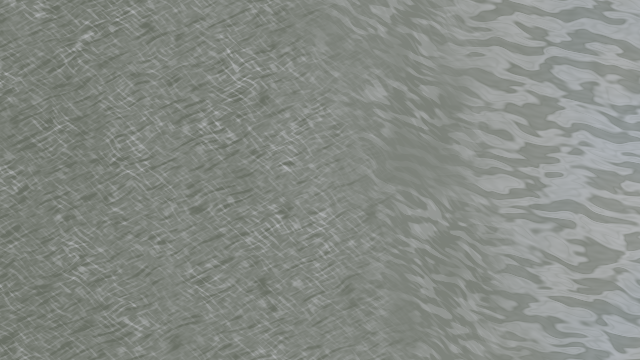
This texture is drawn by a Shadertoy shader. Its source:

```glsl
// Pale grey-green water seen from above: fine crosshatched ripples on the left
// widen through slanting streaks into broad, glossy wavelets on the right.
// Each ripple family is stretched, warped gradient noise blended across x.

const vec3 SHADOW_WATER = vec3(0.470, 0.490, 0.458);
const vec3 SKY_SHEEN    = vec3(0.660, 0.670, 0.670);
const vec3 COOL_TINT    = vec3(-0.012, 0.000, 0.016);

// Pseudo-random unit gradient for a lattice cell
vec2 cellGradient(vec2 cell) {
    vec3 h = fract(cell.xyx * vec3(0.1031, 0.1030, 0.0973));
    h += dot(h, h.yzx + 33.33);
    float angle = 6.28318 * fract((h.x + h.y) * h.z);
    return vec2(cos(angle), sin(angle));
}

// Gradient noise, roughly -1 to 1
float gradientNoise(vec2 p) {
    vec2 cell = floor(p);
    vec2 f = p - cell;
    vec2 u = f * f * f * (f * (f * 6.0 - 15.0) + 10.0);
    vec2 e = vec2(0.0, 1.0);
    float a = dot(cellGradient(cell), f);
    float b = dot(cellGradient(cell + e.yx), f - e.yx);
    float c = dot(cellGradient(cell + e.xy), f - e.xy);
    float d = dot(cellGradient(cell + e.yy), f - e.yy);
    return 1.5 * mix(mix(a, b, u.x), mix(c, d, u.x), u.y);
}

float layeredNoise(vec2 p, int octaves) {
    float sum = 0.0, amplitude = 0.6;
    for (int i = 0; i < octaves; i++) {
        sum += amplitude * gradientNoise(p);
        p = p * 2.03 + vec2(17.3, 9.1);
        amplitude *= 0.5;
    }
    return sum;
}

// Noise drawn out along a direction; frequency is (along, across)
float streaks(vec2 p, float angle, vec2 frequency, float seed) {
    vec2 dir = vec2(cos(angle), sin(angle));
    vec2 q = vec2(dot(p, dir), dot(p, vec2(-dir.y, dir.x)));
    return gradientNoise(q * frequency + seed);
}

// Shift points sideways so ripples bend
vec2 warp(vec2 p, float frequency, float amount) {
    return p + amount * vec2(gradientNoise(p * frequency + 41.0),
                             gradientNoise(p * frequency + 83.0));
}

// Small crossing glints and dark creases
float fineRipples(vec2 p) {
    vec2 q = warp(p, 11.0, 0.008);
    float falling = smoothstep(0.0, 0.65, streaks(q, -0.70, vec2(27.0, 120.0), 3.0));
    float rising  = smoothstep(0.0, 0.65, streaks(q, 0.46, vec2(27.0, 125.0), 57.0));
    float crease  = smoothstep(0.05, 0.70, streaks(q, 0.42, vec2(14.0, 85.0), 101.0));
    float facet   = streaks(q, -0.45, vec2(34.0, 70.0), 23.0);
    float grain   = streaks(p, 0.50, vec2(75.0, 140.0), 67.0);
    float patches = 0.85 + 0.7 * gradientNoise(p * 7.0 + 7.0);
    return patches * (0.46 * falling + 0.38 * rising + 0.14 * facet)
         - 0.36 * crease + 0.14 * grain - 0.06;
}

// Slanting light dashes between fine and broad water
float slantedRipples(vec2 p) {
    vec2 q = warp(p, 10.0, 0.012);
    float dash = streaks(q, -0.46, vec2(14.0, 54.0), 11.0)
               + 0.35 * streaks(q, -0.62, vec2(30.0, 100.0), 31.0);
    float fleck = streaks(q, -0.75, vec2(24.0, 105.0), 29.0);
    float calm = smoothstep(-0.40, 0.10, gradientNoise(p * vec2(7.0, 4.5) + 5.0));
    return mix(0.30, 1.0, calm) * (0.46 * smoothstep(-0.02, 0.30, dash)
         + 0.24 * smoothstep(0.0, 0.5, fleck)) - 0.13;
}

// Wide wavelets with crisp outlines and soft inner bands
float broadWavelets(vec2 p) {
    vec2 q = warp(p, 9.0, 0.016);
    float body = streaks(q, -0.13, vec2(9.0, 35.0), 71.0)
               + 0.45 * streaks(q, -0.32, vec2(19.0, 62.0), 37.0);
    float sheen = smoothstep(-0.20, 0.10, body);
    float band = smoothstep(0.16, 0.0, abs(body - 0.36));
    float trough = smoothstep(0.12, 0.0, abs(body + 0.20));
    float glint = streaks(q, -0.22, vec2(26.0, 100.0), 89.0);
    return 0.58 * sheen - 0.14 * band - 0.10 * trough + 0.14 * glint;
}

void mainImage(out vec4 fragColor, in vec2 fragCoord) {
    vec2 p = fragCoord / iResolution.y;
    float across = p.x * iResolution.y / iResolution.x;

    // Zones lean right toward the bottom, with ragged borders
    float zone = across + 0.09 * (p.y - 0.5) + 0.06 * layeredNoise(p * 5.0, 3);
    float slanted = smoothstep(0.46, 0.66, zone);
    float broad = smoothstep(0.67, 0.82, zone);

    // Overall light rises to the right, with drifting cloudy patches
    float tone = 0.03 + 0.20 * smoothstep(0.0, 0.55, across)
               + 0.14 * layeredNoise(p * vec2(3.6, 2.6) + 13.0, 3);
    tone += 0.13 * smoothstep(0.74, 1.0, across);

    // Blend the ripple families
    float ripples = mix(fineRipples(p), slantedRipples(p), slanted);
    tone += mix(ripples, broadWavelets(p) + 0.08, broad);

    vec3 color = mix(SHADOW_WATER, SKY_SHEEN, clamp(tone, -0.30, 1.2));
    float cool = smoothstep(0.72, 1.0, across)
               * smoothstep(-0.3, 0.5, gradientNoise(p * 4.0 + 19.0));
    color += COOL_TINT * cool;
    fragColor = vec4(color, 1.0);
}
```
